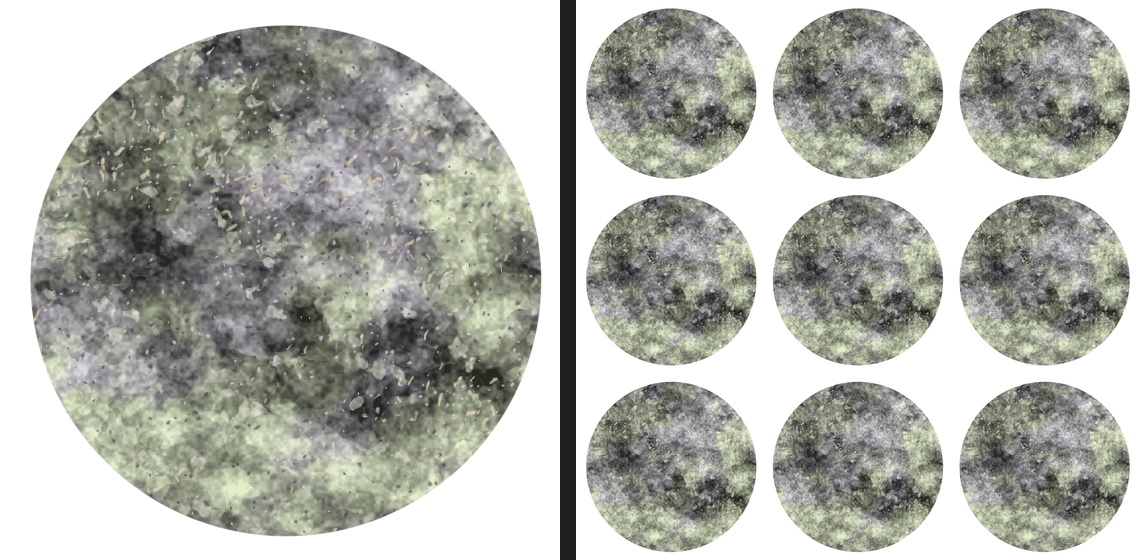
Left: one tile. Right: repeated 3 by 3.
Give the GLSL for this texture, as a three.js fragment shader.

```glsl
// A round slab of mottled green-grey stone on white.
// Warped, wrapping noise makes the mineral clouds and ragged crusts; cellular
// noise makes the lumps; scattered capsules make needles, glints and pits.
varying vec2 vUv;

const vec2 DISC_CENTER = vec2(0.5105, 0.4985);
const float DISC_RADIUS = 0.456;
const float EDGE_SOFTNESS = 0.0015;
const float BASE_TONE = 0.522;
const float CLOUD_CONTRAST = 0.68;
const float MOTTLE_CONTRAST = 0.55;
const float CRUST_CONTRAST = 0.12;
const float GRAIN_CONTRAST = 0.15;
const float BAND_CONTRAST = 0.045;
const vec3 BACKGROUND = vec3(1.0);
const vec3 VIOLET_TINT = vec3(1.0, 0.988, 1.02);
const vec3 GREEN_TINT = vec3(0.99, 1.035, 0.885);
const vec3 CREAM = vec3(0.80, 0.81, 0.75);
const vec3 TAN = vec3(0.84, 0.78, 0.66);
const vec3 GLINT = vec3(0.87, 0.87, 0.88);
const vec3 PIT = vec3(0.22, 0.22, 0.23);
const float TAU = 6.2831853;

float hash(vec2 p) {
  vec3 q = fract(p.xyx * 0.1031);
  q += dot(q, q.yzx + 33.33);
  return fract((q.x + q.y) * q.z);
}

vec2 hash2(vec2 p) {
  return vec2(hash(p), hash(p + vec2(71.0, 113.0)));
}

// Value noise that wraps after a whole number of repeats.
float wrapNoise(vec2 uv, vec2 repeats, float seed) {
  vec2 p = uv * repeats;
  vec2 i = floor(p);
  vec2 f = p - i;
  f = f * f * (3.0 - 2.0 * f);
  vec2 a = mod(i, repeats) + seed;
  vec2 b = mod(i + 1.0, repeats) + seed;
  return mix(mix(hash(a), hash(vec2(b.x, a.y)), f.x),
             mix(hash(vec2(a.x, b.y)), hash(b), f.x), f.y);
}

float fbm(vec2 uv, vec2 repeats, float seed) {
  float sum = 0.0;
  float weight = 0.5;
  for (int i = 0; i < 4; i++) {
    sum += weight * wrapNoise(uv, repeats, seed);
    repeats *= 2.0;
    seed += 17.0;
    weight *= 0.5;
  }
  return sum / 0.9375;
}

// Cellular noise: x is the distance to the nearest seed, y its random id.
vec2 cellular(vec2 uv, float repeats, float seed) {
  vec2 p = uv * repeats;
  vec2 nearest = vec2(9.0, 0.0);
  for (int y = -1; y <= 1; y++) {
    for (int x = -1; x <= 1; x++) {
      vec2 cell = floor(p) + vec2(float(x), float(y));
      vec2 key = mod(cell, repeats) + seed;
      float d = length(p - cell - hash2(key));
      if (d < nearest.x) nearest = vec2(d, hash(key + 37.0));
    }
  }
  return nearest;
}

// Scattered capsules; halfLength and radius are in cells, zero length gives dots.
float flecks(vec2 uv, float repeats, float seed, float halfLength, float radius, float chance) {
  vec2 p = uv * repeats;
  float cover = 0.0;
  for (int y = -1; y <= 1; y++) {
    for (int x = -1; x <= 1; x++) {
      vec2 cell = floor(p) + vec2(float(x), float(y));
      vec2 key = mod(cell, repeats) + seed;
      vec2 d = p - cell - 0.2 - 0.6 * hash2(key);
      float angle = 0.2 + 1.8 * hash(key + 53.0);
      vec2 axis = vec2(cos(angle), sin(angle));
      float size = mix(0.4, 1.0, hash(key + 91.0));
      float reach = halfLength * size;
      float dist = length(d - axis * clamp(dot(d, axis), -reach, reach));
      float shape = 1.0 - smoothstep(0.3, 1.3, dist / (radius * size));
      cover = max(cover, shape * step(hash(key + 29.0), chance));
    }
  }
  return cover;
}

vec3 stone(vec2 uv) {
  // Broad and fine warps roughen every outline.
  vec2 broadWarp = vec2(fbm(uv, vec2(5.0), 3.0), fbm(uv, vec2(5.0), 211.0)) - 0.5;
  vec2 fineWarp = vec2(fbm(uv, vec2(40.0), 47.0), fbm(uv, vec2(40.0), 151.0)) - 0.5;
  vec2 rough = uv + 0.016 * fineWarp;
  vec2 p = rough + 0.05 * broadWarp;

  // Clouds, ragged pale and dark crusts, facets and grain set the tone.
  float cloud = fbm(p, vec2(4.0, 6.0), 11.0);
  float mottle = fbm(p, vec2(15.0, 18.0), 83.0);
  float pale = smoothstep(0.55, 0.60, fbm(p, vec2(12.0, 15.0), 131.0));
  float dark = smoothstep(0.56, 0.63, fbm(p, vec2(24.0, 29.0), 57.0));
  vec2 facet = cellular(p, 44.0, 19.0);
  float grain = wrapNoise(uv, vec2(95.0), 7.0) + wrapNoise(uv, vec2(163.0), 61.0) - 1.0;
  float band = cos(TAU * (uv.x + uv.y - 0.62)) + 0.6 * sin(TAU * (2.0 * uv.y - uv.x));
  float tone = BASE_TONE + CLOUD_CONTRAST * (cloud - 0.5) + MOTTLE_CONTRAST * (mottle - 0.5)
    + CRUST_CONTRAST * (pale - 0.8 * dark) + 0.12 * (facet.y - 0.5)
    + GRAIN_CONTRAST * grain + BAND_CONTRAST * band;

  // Short upright fibres in a few places.
  float fibreMask = smoothstep(0.56, 0.70, fbm(uv, vec2(6.0), 173.0));
  tone += 0.2 * fibreMask * (wrapNoise(rough, vec2(110.0, 14.0), 23.0) - 0.45);

  float green = fbm(p, vec2(7.0, 9.0), 97.0) + 0.25 * (tone - 0.55);
  vec3 color = clamp(tone, 0.15, 0.9) * mix(VIOLET_TINT, GREEN_TINT, smoothstep(0.28, 0.64, green));

  // Lumps, pits, needles and glints lie on top, mostly in clusters.
  float cluster = smoothstep(0.52, 0.64, fbm(uv, vec2(7.0), 191.0));
  vec2 lump = cellular(uv + 0.035 * fineWarp, 27.0, 41.0);
  float lumpCover = (1.0 - smoothstep(0.25, 0.42, lump.x)) * step(0.90 - 0.2 * cluster, lump.y);
  color = mix(color, CREAM + 0.2 * grain, 0.6 * lumpCover);
  color = mix(color, PIT, 0.55 * flecks(rough, 62.0, 13.0, 0.0, 0.28, 0.15));
  color = mix(color, TAN + 0.15 * grain, 0.8 * cluster * flecks(rough, 36.0, 67.0, 0.3, 0.14, 0.5));
  color = mix(color, GLINT, 0.65 * flecks(rough, 66.0, 101.0, 0.05, 0.24, 0.1 + 0.2 * cluster));
  return color;
}

void main() {
  float edge = length(vUv - DISC_CENTER) - DISC_RADIUS;
  float outside = smoothstep(-EDGE_SOFTNESS, EDGE_SOFTNESS, edge);
  gl_FragColor = vec4(mix(stone(vUv), BACKGROUND, outside), 1.0);
}
```
